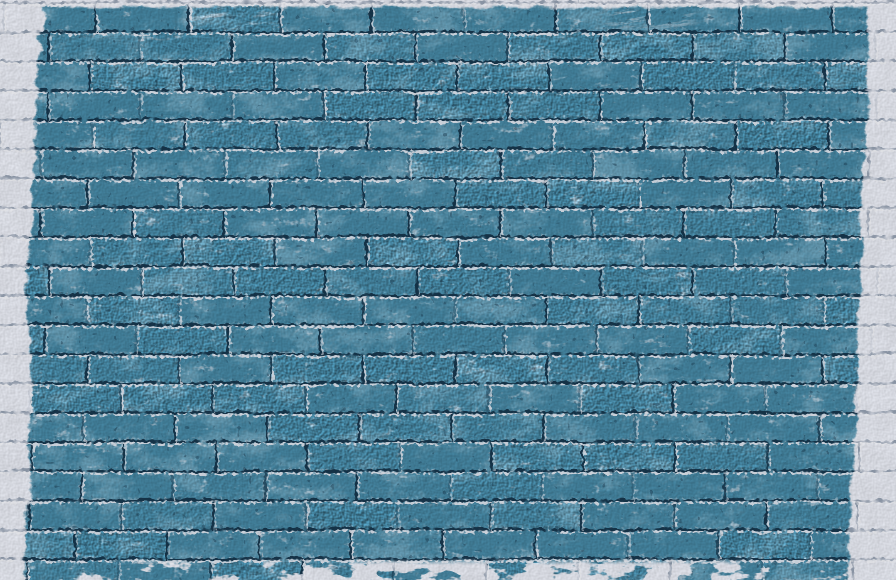
Reproduce this texture procedurally as a Shadertoy shader.

```glsl
// Painted brick wall: a worn blue field with bare white margins, lit from the upper left.
#define COURSES 19.8        // brick courses over the canvas height
#define WALL_WIDTH 30.4     // canvas width in course heights
#define BRICK_LENGTH 3.12   // brick length in course heights
#define TOP_SHIFT 0.1       // height of the cut course at the top
#define WOBBLE 0.05         // slow bend of the joints
#define RAGGED 0.07         // fine crumbling of the joints
#define GRAIN 0.24          // strength of the surface relief
#define BLUE vec3(0.245, 0.475, 0.575)
#define PALE_BLUE vec3(0.40, 0.59, 0.675)
#define SHADOW vec3(0.07, 0.18, 0.26)
#define WHITE vec3(0.83, 0.84, 0.87)

// Sideways shift of each course, in brick lengths
const float courseShift[20] = float[20](
    0.05, 0.53, 0.98, 0.53, 0.01, 0.45, 0.95, 0.44, 0.99, 0.54,
    0.95, 0.49, 0.95, 0.32, 0.91, 0.35, 0.89, 0.33, 0.82, 0.29);

float hash(vec2 p) {
    vec3 q = fract(vec3(p.xyx) * 0.1031);
    q += dot(q, q.yzx + 33.33);
    return fract((q.x + q.y) * q.z);
}

float gradientDot(vec2 cell, vec2 offset) {
    float angle = 6.2832 * hash(cell);
    return dot(vec2(cos(angle), sin(angle)), offset);
}

// Gradient noise, roughly -0.7 to 0.7
float noise(vec2 p) {
    p += 50.0;
    vec2 i = floor(p), f = fract(p);
    vec2 s = f * f * f * (f * (f * 6.0 - 15.0) + 10.0);
    vec2 e = vec2(1.0, 0.0);
    return mix(mix(gradientDot(i, f), gradientDot(i + e, f - e), s.x),
               mix(gradientDot(i + e.yx, f - e.yx), gradientDot(i + 1.0, f - 1.0), s.x), s.y);
}

float fbm(vec2 p) {
    float sum = 0.0, amp = 1.0;
    for (int i = 0; i < 4; i++) {
        sum += amp * noise(p);
        p = p * 2.03 + 7.1;
        amp *= 0.55;
    }
    return sum;
}

float band(float d, float from, float to, float soft) {
    return smoothstep(from - soft, from + soft, d) * (1.0 - smoothstep(to - soft, to + soft, d));
}

// Coverage of blue paint, with brushed borders and a patchy foot
float paintMask(vec2 p) {
    float course = floor(p.y);
    float rough = fbm(p * vec2(1.5, 2.2));
    float left = mix(1.45, 0.9, smoothstep(0.0, 7.0, p.y) * 0.6 + p.y * 0.02);
    left += 0.25 * (hash(vec2(course, 3.0)) - 0.5) + rough * 0.17;
    float right = mix(29.5, 28.8, p.y / COURSES);
    right += 0.14 * (hash(vec2(course, 8.0)) - 0.5) + rough * 0.15;
    float sides = smoothstep(-0.06, 0.06, p.x - left) * smoothstep(-0.06, 0.06, right - p.x);
    float top = smoothstep(0.0, 0.12, p.y - 0.08 - rough * 0.12);
    float blotch = fbm(p * vec2(0.9, 1.6) + 3.0) + 0.45 * band(p.x, 10.2, 25.3, 0.5) - 0.28;
    float foot = smoothstep(-0.1, 0.12, blotch) * smoothstep(18.95, 19.2, p.y + 0.1 * rough);
    return sides * top * (1.0 - foot);
}

void mainImage(out vec4 fragColor, in vec2 fragCoord) {
    vec2 uv = fragCoord / iResolution.xy;
    vec2 p = vec2(uv.x * WALL_WIDTH, (1.0 - uv.y) * COURSES - TOP_SHIFT);
    float soft = max(0.02, 0.45 * COURSES / iResolution.y);

    // Brick layout
    vec2 w = p + WOBBLE * vec2(noise(p * 1.7), noise(p * 1.3 + 19.0));
    w += RAGGED * vec2(noise(p * 7.0 + 3.0), noise(p * 7.0 + 41.0));
    w.y += 0.05 * noise(vec2(p.x * 0.35, floor(p.y + 0.5) * 3.7));
    float course = floor(w.y);
    float along = w.x / BRICK_LENGTH - courseShift[(int(course) + 20) % 20];
    vec2 brick = vec2(floor(along), course);
    vec2 joint = vec2(floor(along + 0.5), course);
    float bedDist = fract(w.y + 0.5) - 0.5;
    float headDist = (fract(along + 0.5) - 0.5) * BRICK_LENGTH;
    headDist += 0.05 * (hash(joint + 4.0) - 0.5);

    // Thin broken shadow beside each brick and crumbly lit rim of the next one
    float wear = fbm(p * 1.3 + 31.0);
    float chips = noise(p * 4.0 + 11.0);
    float crumbs = noise(p * 9.0 + 23.0);
    float bedShadow = band(bedDist, -0.055 - 0.07 * chips, 0.025, soft);
    float headShadow = band(headDist, -0.06 - 0.06 * chips, 0.015, soft);
    headShadow *= mix(0.3, 1.0, smoothstep(0.2, 0.6, hash(joint)));
    float bedRim = band(bedDist, 0.02, 0.085 + 0.09 * chips + 0.05 * crumbs, soft);
    float headRim = band(headDist, 0.015, 0.075 + 0.08 * crumbs, soft);
    headRim *= mix(0.45, 1.0, hash(joint + 2.0));
    float shade = bedShadow * smoothstep(-0.5, 0.1, chips + 0.4 * wear + 0.1);
    shade = max(shade, headShadow);
    float rim = max(bedRim, headRim) * smoothstep(-0.4, 0.2, crumbs + 0.5 * chips + 0.4 * wear + 0.06);
    float dust = smoothstep(0.2, 0.02, min(abs(bedDist), abs(headDist)));
    dust *= smoothstep(0.12, 0.45, crumbs + 0.5 * wear);

    // Paint tone, worn patches, grain and pits
    float relief = 0.6 * (noise(p * 6.0) - noise(p * 6.0 + vec2(0.5, 0.6)));
    relief += noise(p * 12.0) - noise(p * 12.0 + 0.6);
    float roughBrick = smoothstep(0.35, 0.95, hash(brick + 13.0));
    float patches = fbm(p * vec2(0.7, 1.1) + 5.0);
    float pale = patches + 0.25 * crumbs + 0.35 * (hash(brick + 41.0) - 0.5);
    vec3 blue = mix(BLUE, PALE_BLUE, smoothstep(-0.1, 0.6, pale) * 0.8);
    float scuffs = smoothstep(0.35, 0.85, fbm(p * vec2(1.1, 2.2) + 60.0) + 0.3 * crumbs);
    float streaks = smoothstep(0.0, 0.5, fbm(p * vec2(0.8, 4.0) + p.yx * 0.5));
    float brushed = band(p.x, 6.3, 9.3, 0.4) + band(p.x, 20.6, 23.5, 0.5);
    scuffs = max(scuffs, streaks * brushed * (1.0 - smoothstep(0.6, 1.1, p.y)));
    blue = mix(blue, WHITE, max(scuffs * 0.55, dust * 0.5));
    blue *= 1.0 + GRAIN * relief * (0.35 + roughBrick);
    float pits = smoothstep(0.36, 0.55, noise(p * 5.0 + 77.0) + 0.2 * crumbs);
    blue = mix(blue, SHADOW, max(shade * 0.95, pits * 0.4));
    blue = mix(blue, WHITE, rim * 0.9);

    // Bare margins with faint joints
    vec3 bare = WHITE * (1.0 + 0.05 * relief + 0.03 * wear);
    bare = mix(bare, vec3(0.46, 0.51, 0.58), shade * (0.35 + 0.45 * smoothstep(-0.2, 0.4, chips)));
    bare = mix(bare, vec3(0.91), rim * 0.4);

    fragColor = vec4(clamp(mix(bare, blue, paintMask(p)), 0.0, 1.0), 1.0);
}
```
